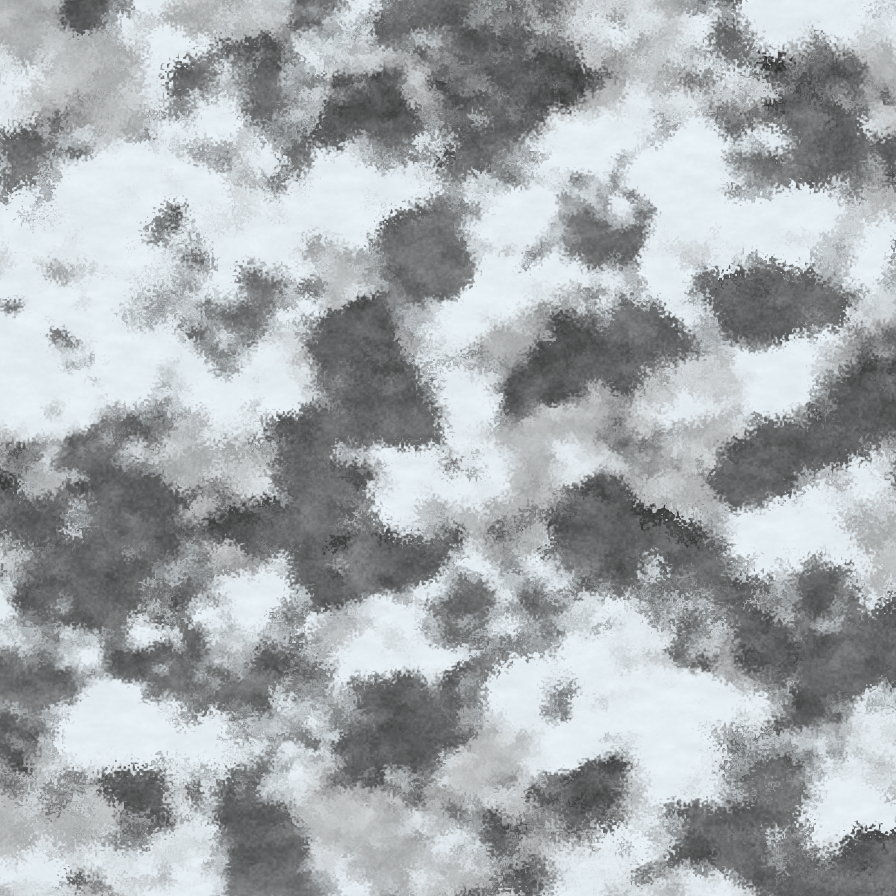
This texture is drawn by a Shadertoy shader. Its source:

```glsl
// Patchy snow over weathered grey rock, seen from above.
// One warped fbm decides where rock shows through, a second one thins the snow,
// and a fine jitter of the sample point frays the borders into grains.

float hash(vec2 p) {
    return fract(sin(dot(p, vec2(12.9898, 78.233))) * 43758.5453);
}

float noise(vec2 p) {
    vec2 cell = floor(p), f = fract(p);
    f = f * f * (3.0 - 2.0 * f);
    return mix(mix(hash(cell), hash(cell + vec2(1, 0)), f.x),
               mix(hash(cell + vec2(0, 1)), hash(cell + vec2(1, 1)), f.x), f.y);
}

// Fractal noise scaled to about zero mean and unit deviation
float fbm(vec2 p) {
    float sum = 0.0, amp = 0.5;
    for (int i = 0; i < 6; i++) {
        sum += amp * (noise(p) - 0.5);
        p = mat2(1.6, 1.2, -1.2, 1.6) * p + 17.3;
        amp *= 0.53;
    }
    return sum / 0.127;
}

// Height of the snow: low values are bare rock
float snowDepth(vec2 p) {
    vec2 warp = vec2(noise(p * 19.0 + 4.7), noise(p * 19.0 + 31.2)) - 0.5;
    p += 0.03 * warp;
    return fbm(mat2(0.96, -0.28, 0.28, 0.96) * p * vec2(10.5, 12.5) + 3.1);
}

void mainImage(out vec4 fragColor, in vec2 fragCoord) {
    vec2 uv = fragCoord / iResolution.y;

    // Grainy displacement, stronger in some regions than in others
    vec2 grain = vec2(noise(uv * 400.0 + 13.0), noise(uv * 400.0 + vec2(457.3, 91.7))) - 0.5;
    float roughness = mix(0.007, 0.026, noise(uv * 12.0 + 80.0));
    vec2 p = uv + grain * roughness;

    float depth = snowDepth(p);
    float above = snowDepth(p + vec2(0.0, 0.012));
    float cover = fbm(p * vec2(8.0, 10.0) + 41.0);
    float detail = fbm(p * vec2(32.0, 46.0) + 9.0);
    float streaks = fbm(uv * vec2(35.0, 85.0) + 63.0);

    // Snow, thinning to pale grey slush
    float thick = smoothstep(-1.3, 0.4, cover + 0.25 * detail);
    vec3 slush = vec3(0.72, 0.73, 0.735) + 0.035 * detail;
    vec3 snow = vec3(0.895, 0.93, 0.95) + 0.008 * streaks;
    vec3 color = mix(slush, snow, thick);

    // Rock with mottling and faint horizontal strata
    float tone = 0.41 + 0.03 * detail + 0.014 * streaks + 0.03 * cover;

    // Dark shadow under the upper lip of some patches
    float lip = smoothstep(0.3, 1.2, above - depth) * smoothstep(0.4, 0.8, noise(uv * 10.0 + 22.0));
    tone -= 0.13 * lip;
    vec3 rock = max(tone, 0.2) * vec3(0.99, 1.0, 1.005);
    color = mix(color, rock, smoothstep(0.35, -1.15, depth + 0.12 * detail));

    // Fine speckle, fading out on clean snow
    float speckle = noise(uv * 300.0 + 11.0) - 0.5;
    color += speckle * mix(0.07, 0.012, smoothstep(0.5, 0.9, color.g));

    fragColor = vec4(clamp(color, 0.0, 1.0), 1.0);
}
```
